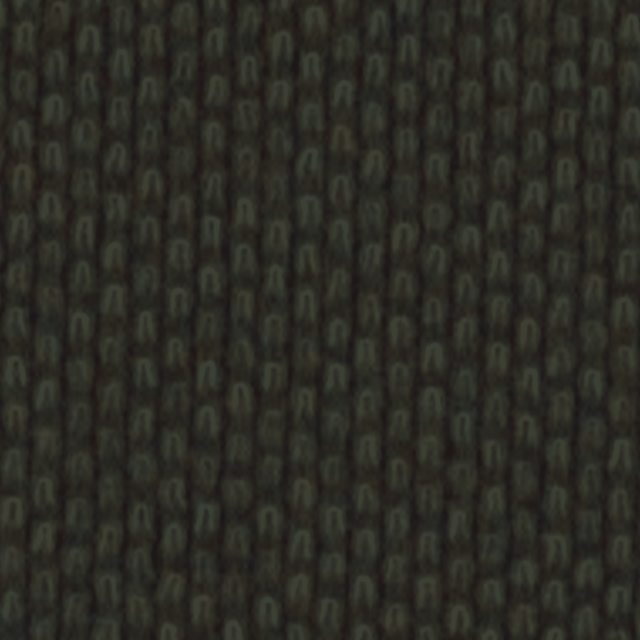
This texture is drawn by a WebGL 1 fragment shader. Its source:

```glsl
precision highp float;
// Dark olive knitted cloth: 20 slightly leaning columns of soft arched stitches,
// every other column shifted by half a stitch. Each arch is a blurred distance
// field; hashes vary its place and brightness, and stretched noise adds fibres.

uniform vec2 u_resolution;

const float TAU = 6.28318;
const float COLUMNS = 20.0;
const float ROWS = 13.5;
const float LEAN = 0.024;        // sideways drift of a column over the height
const float ROW_DROP = 0.016;    // each column sits a little lower, in stitches

const vec3 GAP_COLOR = vec3(0.130, 0.113, 0.106);
const vec3 CLOTH_COLOR = vec3(0.171, 0.169, 0.140);
const vec3 YARN_COLOR = vec3(0.214, 0.222, 0.181);

float hash(vec2 p) {
  vec3 q = fract(p.xyx * vec3(0.1031, 0.1030, 0.0973));
  q += dot(q, q.yzx + 33.33);
  return fract((q.x + q.y) * q.z);
}

float valueNoise(vec2 p) {
  vec2 cell = floor(p);
  vec2 f = fract(p);
  f = f * f * (3.0 - 2.0 * f);
  float low = mix(hash(cell), hash(cell + vec2(1.0, 0.0)), f.x);
  float high = mix(hash(cell + vec2(0.0, 1.0)), hash(cell + 1.0), f.x);
  return mix(low, high, f.y);
}

// Noise centred on zero, from -0.5 to 0.5
float wobble(vec2 p, vec2 scale, float seed) {
  return valueNoise(p * scale + seed) - 0.5;
}

float bell(float x, float width) {
  float t = x / width;
  return exp(-t * t);
}

// Soft inverted U whose legs spread and fade toward the bottom
float archYarn(vec2 p, float radius, float width) {
  float bow = max(p.y - 0.20, 0.0);
  float spread = 0.05 * smoothstep(0.25, -0.5, p.y);
  float d = length(vec2(p.x, bow)) - radius - spread;
  return bell(d, width) * smoothstep(-0.74, -0.05, p.y);
}

// Brightness of the knit: 0 in the gaps, 0.5 on cloth, about 1 on raised yarn
float knitShade(vec2 uv) {
  vec2 grid;
  grid.x = (uv.x - LEAN * uv.y) * COLUMNS + 0.18;
  grid.x += 0.15 * wobble(uv, vec2(34.0, 30.0), 3.0);
  float column = floor(grid.x);
  grid.y = uv.y * ROWS - 0.19 + 0.5 * mod(column, 2.0) + ROW_DROP * column;

  vec2 id = vec2(column, floor(grid.y));
  vec2 local = fract(grid) - 0.5;

  // Cloth bulges at each loop and sinks in a thin band above it
  float bulge = 0.5 + 0.5 * cos(TAU * (local.y - 0.02));
  float inner = mix(0.22, 0.34, bulge);
  float cloth = 0.02 + 0.52 * smoothstep(0.50, inner, abs(local.x));
  cloth *= mix(0.62, 1.0, smoothstep(0.0, 0.55, bulge));

  // Raised loop, measured in column widths
  vec2 jitter = vec2(0.08, 0.18) * (vec2(hash(id + 11.0), hash(id + 47.0)) - 0.5);
  vec2 p = local * vec2(1.0, COLUMNS / ROWS) + jitter;
  float leftRight = 1.0 + 3.0 * (hash(id + 29.0) - 0.5) * p.x;
  float strength = mix(0.36, 0.86, hash(id + 5.0)) * leftRight;
  return cloth + strength * archYarn(p, 0.160, 0.105);
}

vec3 knitColor(float shade) {
  vec3 color = mix(GAP_COLOR, CLOTH_COLOR, clamp(shade * 2.0, -0.4, 1.0));
  return mix(color, YARN_COLOR, clamp(shade * 2.0 - 1.0, 0.0, 1.5));
}

void main() {
  vec2 uv = gl_FragCoord.xy / u_resolution;

  // Worn patches, then upright fibres from coarse to fine
  float shade = knitShade(uv);
  shade += 0.06 * wobble(uv, vec2(6.0), 17.0);
  shade += 0.20 * wobble(uv, vec2(52.0, 38.0), 31.0);
  shade += 0.44 * wobble(uv, vec2(112.0, 62.0), 53.0);
  shade += 0.34 * wobble(uv, vec2(190.0, 130.0), 71.0);

  // Faint drift between warm and cool dye
  vec3 color = knitColor(shade);
  color += vec3(0.016, -0.003, -0.008) * wobble(uv, vec2(41.0), 83.0);
  color += vec3(-0.005, 0.002, 0.013) * wobble(uv, vec2(33.0), 97.0);
  gl_FragColor = vec4(color, 1.0);
}
```
